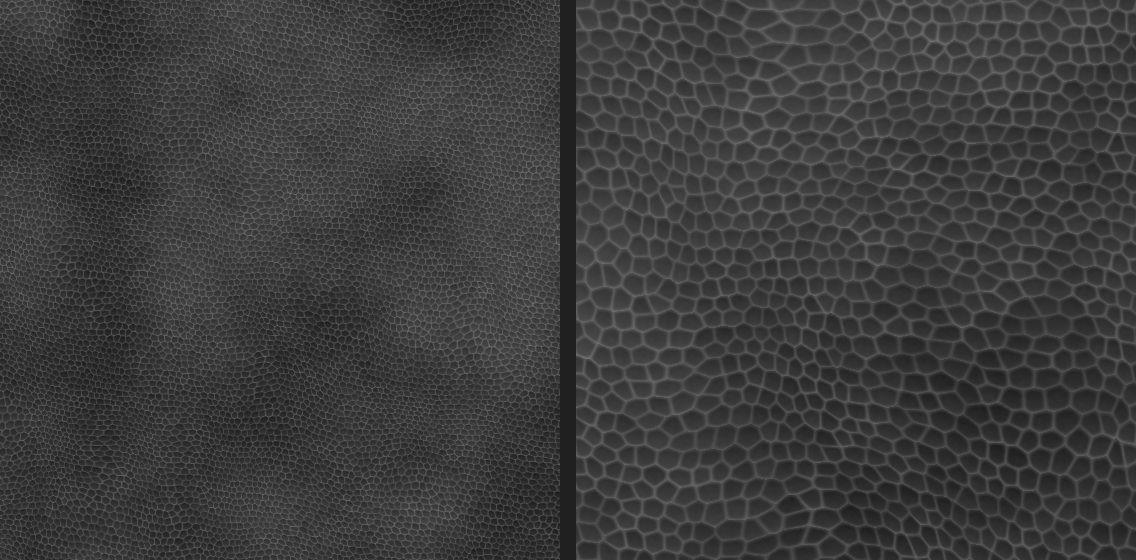
Left: the whole. Right: its middle third, enlarged.
Write a Shadertoy shader that draws this texture.

```glsl
const vec2 SCALE_COUNT = vec2(82.0, 95.0);
const float JITTER = 0.5;
const float ROUNDNESS = 17.0;
const float DARK_TONE = 0.152;
const float LIGHT_TONE = 0.252;
const float RIDGE_GAIN = 0.125;

float hash(vec2 p) {
    return fract(sin(dot(p, vec2(127.1, 311.7))) * 43758.5453);
}

vec2 hash2(vec2 p) {
    return vec2(hash(p), hash(p + vec2(37.3, 17.9)));
}

float noise(vec2 p) {
    vec2 cell = floor(p);
    vec2 f = fract(p);
    f = f * f * (3.0 - 2.0 * f);
    float low = mix(hash(cell), hash(cell + vec2(1.0, 0.0)), f.x);
    float high = mix(hash(cell + vec2(0.0, 1.0)), hash(cell + vec2(1.0, 1.0)), f.x);
    return mix(low, high, f.y);
}

// Jittered centre of one scale; odd rows shift by half a scale
vec2 scaleCentre(vec2 id, float jitter) {
    vec2 stagger = vec2(0.5 * mod(id.y, 2.0), 0.0);
    return id + 0.5 + stagger + jitter * (hash2(id) - 0.5);
}

// Returns the offset from the nearest centre (xy) and its id (zw)
vec4 nearestScale(vec2 p, float jitter) {
    vec2 base = floor(p);
    vec4 nearest = vec4(0.0);
    float best = 100.0;
    for (int y = -2; y <= 2; y++) {
        for (int x = -2; x <= 2; x++) {
            vec2 id = base + vec2(x, y);
            vec2 offset = p - scaleCentre(id, jitter);
            float d = dot(offset, offset);
            if (d < best) {
                best = d;
                nearest = vec4(offset, id);
            }
        }
    }
    return nearest;
}

// Distance to the border; lower roundness values give softer corners
float borderDistance(vec2 p, vec4 nearest, float jitter, float roundness) {
    float sum = 0.0;
    for (int y = -2; y <= 2; y++) {
        for (int x = -2; x <= 2; x++) {
            vec2 id = nearest.zw + vec2(x, y);
            vec2 toOther = scaleCentre(id, jitter) - p;
            vec2 gap = toOther + nearest.xy;
            if (dot(gap, gap) > 0.0001) {
                float d = dot(0.5 * (toOther - nearest.xy), normalize(gap));
                sum += exp(-roundness * d);
            }
        }
    }
    return -log(sum) / roundness;
}

// Bends the rows into sagging bands with diagonal stretch zones
vec2 bendRows(vec2 uv) {
    vec2 swell = vec2(noise(uv * vec2(8.0, 6.0) + 4.0), noise(uv * vec2(8.0, 6.0) + 31.0));
    float stretch = noise(uv * vec2(14.0, 9.0) + 9.0) - 0.5;
    vec2 slant = vec2(0.0, 0.12 * uv.x);
    return uv + 0.026 * (swell - 0.5) + 0.026 * stretch * vec2(0.8, 0.6) + slant;
}

// Broad worn patches, 0 dark to 1 light
float wornPatches(vec2 uv) {
    float n = 0.64 * noise(uv * vec2(7.0, 5.2) + 2.7)
            + 0.26 * noise(uv * 12.0 + 15.0)
            + 0.10 * noise(uv * 24.0 + 41.0);
    return smoothstep(0.12, 0.86, n);
}

void mainImage(out vec4 fragColor, in vec2 fragCoord) {
    vec2 uv = fragCoord / iResolution.xy;
    vec2 p = bendRows(uv) * SCALE_COUNT;

    // Scales and the raised net between them
    vec4 nearest = nearestScale(p, JITTER);
    float border = borderDistance(p, nearest, JITTER, ROUNDNESS);
    float ridge = 1.0 - smoothstep(-0.05, 0.18, border);
    float ridgeWear = 0.65 + 0.7 * noise(uv * 55.0);

    // Soft light from below and small differences between scales
    float shade = -0.065 * nearest.y;
    float variation = 0.026 * (hash(nearest.zw + 71.0) - 0.5);
    float grain = 0.016 * (noise(uv * 420.0) - 0.5);

    float tone = mix(DARK_TONE, LIGHT_TONE, wornPatches(uv));
    tone += RIDGE_GAIN * ridge * ridgeWear + shade + variation + grain;
    fragColor = vec4(vec3(tone), 1.0);
}
```
